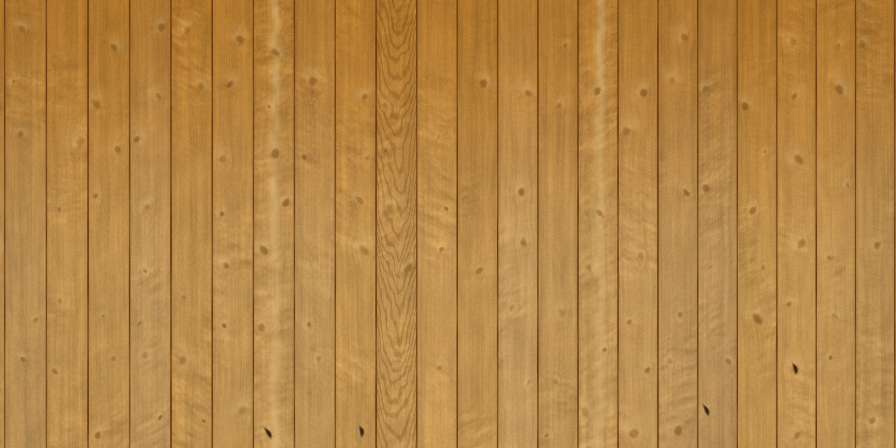
Write a Shadertoy shader that draws this texture.

```glsl
#define FIRST_SEAM 0.0052
#define PLANK_WIDTH 0.04669
#define PLANK_SHRINK 0.00007
#define SEAM_HALF 0.019
#define KNOT_SPACING 1.35
#define KNOT_CHANCE 0.68
#define CRACK_CHANCE 0.045
#define TOP_WOOD vec3(0.675, 0.46, 0.185)
#define LOW_WOOD vec3(0.735, 0.568, 0.335)
#define PALE_WOOD vec3(0.84, 0.70, 0.46)
#define KNOT_WOOD vec3(0.50, 0.30, 0.11)
#define SEAM_WOOD vec3(0.42, 0.22, 0.05)

float hash(vec2 p) {
    return fract(sin(dot(p, vec2(127.1, 311.7))) * 43758.55);
}

float noise(vec2 p) {
    vec2 i = floor(p), f = fract(p);
    f = f * f * (3.0 - 2.0 * f);
    return mix(mix(hash(i), hash(i + vec2(1, 0)), f.x),
               mix(hash(i + vec2(0, 1)), hash(i + vec2(1, 1)), f.x), f.y);
}

float fbm(vec2 p) {
    float sum = 0.0, amp = 0.5;
    for (int i = 0; i < 4; i++) {
        sum += amp * noise(p);
        p = p * 2.03 + 7.3;
        amp *= 0.5;
    }
    return sum;
}

// Plank number at x; boards get slightly narrower to the right
float plankCoord(float x) {
    float root = PLANK_WIDTH * PLANK_WIDTH - 4.0 * PLANK_SHRINK * (x - FIRST_SEAM);
    return (PLANK_WIDTH - sqrt(max(root, 0.0))) / (2.0 * PLANK_SHRINK);
}

void mainImage(out vec4 fragColor, in vec2 fragCoord) {
    vec2 uv = fragCoord / iResolution.xy;
    vec2 p = fragCoord / iResolution.x;

    // Board coordinates, in units of one board width
    float s = plankCoord(p.x);
    float aa = fwidth(s);
    float plank = floor(s);
    vec2 q = vec2(fract(s) - 0.5, p.y / 0.0453);
    vec2 seed = vec2(plank * 17.3, plank * 5.7);

    // Knots: bend the grain and collect the shading masks
    float knot = 0.0, halo = 0.0, crack = 0.0, bend = 0.0, ripple = 0.0;
    float row = floor(q.y / KNOT_SPACING);
    for (int i = -1; i <= 1; i++) {
        vec2 id = vec2(plank, row + float(i));
        if (hash(id + 3.1) > KNOT_CHANCE) continue;
        vec2 center = vec2(0.64 * (hash(id + 11.7) - 0.5),
                           (id.y + 0.2 + 0.6 * hash(id + 23.9)) * KNOT_SPACING);
        float radius = mix(0.04, 0.12, pow(hash(id + 37.3), 1.6));
        vec2 d = q - center;
        d.x += d.y * (hash(id + 5.5) - 0.5);
        float dist = length(d * vec2(1.0, 0.85));
        float wobble = dist + 0.09 * (fbm(q * 7.0 + seed) - 0.5);
        float around = exp(-dist * dist / (radius * radius * 7.0));
        bend += d.x * around;
        ripple += exp(-dot(d, d) * vec2(5.0, 7.0).y);
        halo += around * smoothstep(-0.1, 0.12, d.y + d.x * (hash(id + 9.4) - 0.5) * 3.0);
        float body = 1.0 - smoothstep(0.4 * radius, radius + aa, wobble);
        knot += body * (0.45 + 0.55 * hash(id + 41.0));
        if (hash(id + 71.3) < CRACK_CHANCE) {
            float slit = length(vec2(d.x + 0.4 * d.y + 1.5 * d.y * d.y, d.y * 0.4));
            crack += 1.0 - smoothstep(0.02, 0.05 + aa, slit);
        }
    }

    // Grain: broad bands, fine fibres and mottling
    float gx = q.x - 0.75 * bend + 0.06 * (noise(vec2(q.x * 2.0, q.y * 0.7) + seed) - 0.5);
    float bands = noise(vec2(gx * 9.0, q.y * 0.22) + seed);
    float fibres = noise(vec2(gx * 30.0, q.y * 0.9) + seed);
    float speck = noise(vec2(q.x * 36.0, q.y * 22.0) + seed);
    float curl = fbm(vec2(q.x * 1.5, q.y * 1.4 + q.x * (hash(seed) - 0.5) * 2.0) + seed);

    vec3 color = mix(LOW_WOOD, TOP_WOOD, smoothstep(0.35, 1.05, uv.y));
    color *= 1.015 + 0.05 * (hash(seed + 2.2) - 0.5) + 0.09 * (bands - 0.5)
           + 0.08 * (fibres - 0.5) + 0.07 * (speck - 0.5) + 0.11 * (curl - 0.47);
    color *= mix(vec3(0.99, 1.0, 1.05), vec3(1.01, 0.99, 0.91), hash(seed + 8.8));

    // Arched growth rings, strong on one board and faint on the rest
    float ringBoard = step(abs(plank - 9.0), 0.5);
    float arch = q.y - 6.0 * gx * gx + 1.8 * fbm(vec2(gx * 2.5, q.y * 0.7) + seed);
    float rings = smoothstep(0.0, 1.0, sin(arch * mix(4.0, 13.0, ringBoard)));
    color *= 1.0 - rings * mix(0.02, 0.15, ringBoard) * vec3(0.7, 1.0, 1.4);

    // Curly relief in patches and near knots; sapwood streak on every eighth board
    float streakBoard = step(abs(mod(plank, 8.0) - 6.0), 0.5);
    vec2 fold = vec2(q.x * 1.6, q.y * 2.6 + q.x * (hash(seed + 6.1) - 0.5) * 3.0) + seed;
    float relief = fbm(fold + 31.0) - fbm(fold + vec2(31.0, 31.22));
    float patches = smoothstep(0.45, 0.8, noise(q * vec2(0.8, 0.7) + seed + 4.0));
    float strength = clamp(patches + 0.7 * ripple + 0.8 * streakBoard, 0.0, 1.2);
    color *= 1.0 + 0.42 * relief * strength * vec3(0.8, 1.0, 1.3);
    float crease = 1.0 - smoothstep(0.0, 0.025, abs(fbm(fold + 57.0) - 0.5));
    color = mix(color, PALE_WOOD, 0.28 * crease * strength * noise(q * 2.0 + seed));
    float offset = (q.x - 0.04 - 0.2 * (fbm(vec2(q.y * 2.5, plank)) - 0.5)) / 0.12;
    color = mix(color, PALE_WOOD, streakBoard * exp(-offset * offset) * (0.15 + 0.8 * curl));

    // Knot colours
    color = mix(color, PALE_WOOD, 0.38 * clamp(halo, 0.0, 1.0));
    color = mix(color, KNOT_WOOD, 0.65 * clamp(knot, 0.0, 1.0));
    color = mix(color, vec3(0.16, 0.09, 0.04), 0.85 * clamp(crack, 0.0, 1.0));

    // Seams between boards with a soft worn edge
    float edge = 0.5 - abs(q.x);
    float wear = noise(vec2(floor(s + 0.5) * 3.0, q.y * 1.5));
    color *= 1.0 - 0.06 * exp(-edge * 16.0);
    float seam = 1.0 - smoothstep(SEAM_HALF - 0.5 * aa, SEAM_HALF + 0.5 * aa, edge);
    color = mix(color, SEAM_WOOD, seam * mix(0.6, 1.0, wear));

    // Gentle darkening toward the sides
    float side = 2.0 * uv.x - 1.0;
    color *= 1.015 - 0.04 * side * side;
    fragColor = vec4(clamp(color, 0.0, 1.0), 1.0);
}
```
